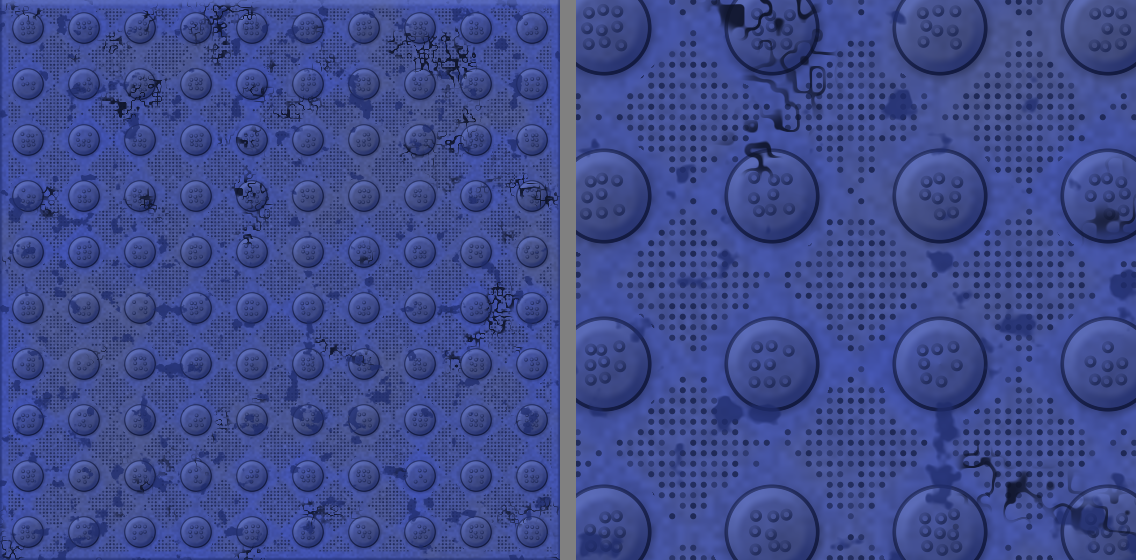
Left, the full canvas; right, a detail of the centre.
This texture is drawn by a WebGL 1 fragment shader. Its source:

```glsl
precision highp float;
// Blue tactile paving tile: a 10 by 10 grid of raised round studs on a floor
// of fine pits gathered in diamonds between the studs. Studs are shaded from
// a distance field; layered noise adds tint, navy stains and black scuffs.

uniform vec2 u_resolution;

const float STUDS = 10.0;         // studs across and down
const float STUD_RADIUS = 0.272;  // in stud cells
const float RIM_WIDTH = 0.022;    // dark outline, in stud cells
const float BEVEL_WIDTH = 0.075;  // sloping edge, in stud cells
const float BUMP_PITCH = 0.092;   // spacing of the bumps on a stud
const float BUMP_RADIUS = 0.026;
const float PITS = 16.0;          // pits per stud cell
const float PIT_RADIUS = 0.29;    // in pit cells
const float DIAMOND = 0.46;       // reach of each pitted diamond
const float MARGIN = 0.014;       // plain border of the tile
const vec2 LIGHT = vec2(-0.55, 0.83);

const vec3 BLUE = vec3(0.265, 0.325, 0.64);
const vec3 GREY_BLUE = vec3(0.30, 0.345, 0.57);
const vec3 BRIGHT_BLUE = vec3(0.25, 0.32, 0.71);
const vec3 NAVY = vec3(0.12, 0.17, 0.42);
const vec3 PIT_COLOR = vec3(0.12, 0.16, 0.34);
const vec3 RIM_COLOR = vec3(0.07, 0.10, 0.25);
const vec3 SCUFF_COLOR = vec3(0.05, 0.07, 0.15);
const vec3 HIGHLIGHT = vec3(0.40, 0.47, 0.78);

float hash(vec2 p) {
  return fract(sin(dot(p, vec2(127.1, 311.7))) * 43758.55);
}

float noise(vec2 p) {
  vec2 i = floor(p), f = fract(p);
  f = f * f * (3.0 - 2.0 * f);
  return mix(mix(hash(i), hash(i + vec2(1.0, 0.0)), f.x),
             mix(hash(i + vec2(0.0, 1.0)), hash(i + 1.0), f.x), f.y);
}

float fbm(vec2 p) {
  float sum = 0.0, amp = 0.5;
  for (int i = 0; i < 4; i++) {
    sum += amp * noise(p);
    p = p * 2.03 + 17.3;
    amp *= 0.5;
  }
  return sum / 0.9375;
}

// Coverage of a shape from its signed distance, softened over one pixel.
float fill(float d, float px) {
  return 1.0 - smoothstep(-0.6 * px, 0.6 * px, d);
}

// Pits: denser towards the cell corners, some missing, with varied depth.
float pitMask(vec2 uv, vec2 cell, float px) {
  vec2 grid = uv * STUDS * PITS;
  vec2 id = floor(grid);
  vec2 center = abs(fract((id + 0.5) / PITS) - 0.5);
  float reach = 1.0 - center.x - center.y;
  float keep = 1.0 - smoothstep(DIAMOND - 0.10, DIAMOND + 0.10, reach);
  keep *= smoothstep(0.34, 0.38, length(cell));
  float present = step(hash(id + 3.7), keep * 0.94);
  float d = length(fract(grid) - 0.5) - PIT_RADIUS;
  return present * fill(d, px * PITS) * (0.55 + 0.45 * hash(id + 9.1));
}

// Three by three bumps on a stud, slightly shifted, a few worn away.
vec3 addBumps(vec3 color, vec2 cell, vec2 studId, float px) {
  for (int j = -1; j <= 1; j++) {
    for (int i = -1; i <= 1; i++) {
      vec2 k = vec2(float(i), float(j));
      vec2 seed = studId * 5.0 + k;
      vec2 shift = vec2(hash(seed + 0.3), hash(seed + 7.9)) - 0.5;
      vec2 q = cell - k * BUMP_PITCH - shift * 0.035;
      float on = step(0.14, hash(seed + 21.0));
      float ring = fill(abs(length(q) - BUMP_RADIUS) - 0.010, px);
      float side = 0.5 - 0.5 * dot(normalize(q + 0.0001), LIGHT);
      color = mix(color, PIT_COLOR, on * ring * (0.25 + 0.6 * side));
    }
  }
  return color;
}

vec3 addStud(vec3 color, vec2 cell, vec2 studId, float px) {
  float r = length(cell);
  float d = r - STUD_RADIUS;
  float facing = dot(cell / max(r, 0.001), LIGHT);
  // Soft contact shadow, then the body with its sloping edge.
  color *= 1.0 - 0.24 * (1.0 - smoothstep(0.0, 0.07, d)) * (0.55 - 0.45 * facing);
  vec3 body = mix(color, GREY_BLUE, 0.35);
  float bevel = smoothstep(-BEVEL_WIDTH - 0.03, -BEVEL_WIDTH * 0.6, d);
  body = mix(body, HIGHLIGHT, bevel * max(facing, 0.0) * 0.65);
  body = mix(body, NAVY, bevel * max(-facing, 0.0) * 0.65);
  body = addBumps(body, cell, studId, px);
  color = mix(color, body, fill(d, px));
  float rim = fill(abs(d) - RIM_WIDTH * 0.5, px);
  return mix(color, RIM_COLOR, rim * (0.76 - 0.20 * facing));
}

void main() {
  vec2 uv = gl_FragCoord.xy / u_resolution;
  float px = STUDS / min(u_resolution.x, u_resolution.y);
  vec2 studId = floor(uv * STUDS);
  vec2 cell = fract(uv * STUDS) - 0.5;
  vec2 toEdge = min(uv, 1.0 - uv);
  float inside = smoothstep(MARGIN, MARGIN + 0.003, min(toEdge.x, toEdge.y));

  // Floor: broad tint, greyer in the pitted diamonds, fine grain.
  vec3 color = mix(BLUE, GREY_BLUE, smoothstep(0.35, 0.75, fbm(uv * 9.0)));
  color = mix(color, BRIGHT_BLUE, 0.7 * smoothstep(0.45, 0.75, fbm(uv * 7.0 + 40.0)));
  float diamond = 1.0 - smoothstep(0.35, 0.55, 1.0 - abs(cell.x) - abs(cell.y));
  color = mix(color, GREY_BLUE, 0.45 * diamond * inside);
  color *= 0.93 + 0.14 * noise(uv * 230.0);
  color = mix(color, PIT_COLOR, inside * pitMask(uv, cell, px));
  color = addStud(color, cell, studId, px);

  // Wear: navy stains, then curled black scuffs in a few clusters.
  float stain = smoothstep(0.68, 0.75, fbm(uv * 38.0 + 5.0));
  color = mix(color, NAVY, 0.75 * stain);
  float cluster = smoothstep(0.66, 0.78, fbm(uv * 11.0 + 63.0));
  float curl = 1.0 - smoothstep(0.05, 0.13, abs(noise(uv * 130.0) - 0.5));
  color = mix(color, SCUFF_COLOR, 0.9 * cluster * curl);

  // Tile edge: lit along the top, shaded on the other sides.
  float top = 1.0 - smoothstep(0.004, 0.013, 1.0 - uv.y);
  color = mix(color, HIGHLIGHT, 0.55 * top);
  float shade = 1.0 - smoothstep(0.001, 0.006, min(toEdge.x, uv.y));
  gl_FragColor = vec4(mix(color, NAVY, 0.6 * shade), 1.0);
}
```
